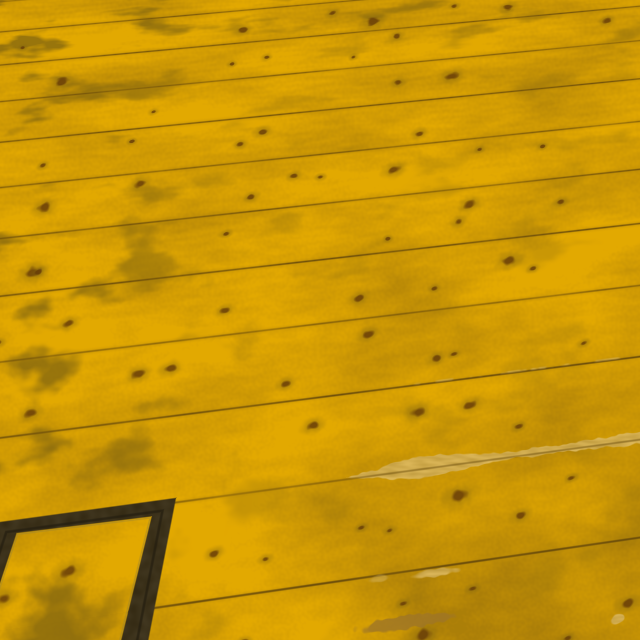
This texture is drawn by a Shadertoy shader. Its source:

```glsl
const vec3 PAINT = vec3(0.865, 0.645, 0.008);
const vec3 SHADE = vec3(0.69, 0.51, 0.03);
const vec3 STAIN = vec3(0.50, 0.39, 0.06);
const vec3 SEAM = vec3(0.43, 0.31, 0.04);
const vec3 KNOT = vec3(0.40, 0.23, 0.03);
const vec3 BARE_WOOD = vec3(0.82, 0.68, 0.33);
const vec3 FRAME = vec3(0.23, 0.19, 0.10);

vec2 hash2(vec2 p) {
    vec3 q = fract(vec3(p.xyx) * vec3(0.1031, 0.1030, 0.0973));
    q += dot(q, q.yzx + 33.33);
    return fract((q.xx + q.yz) * q.zy);
}

float cornerDot(vec2 cell, vec2 f, vec2 corner) {
    float angle = 6.2832 * hash2(cell + corner + 71.0).x;
    return dot(vec2(cos(angle), sin(angle)), f - corner);
}

float gradientNoise(vec2 p) {
    vec2 i = floor(p), f = fract(p);
    vec2 u = f * f * f * (f * (f * 6.0 - 15.0) + 10.0);
    float low = mix(cornerDot(i, f, vec2(0, 0)), cornerDot(i, f, vec2(1, 0)), u.x);
    float high = mix(cornerDot(i, f, vec2(0, 1)), cornerDot(i, f, vec2(1, 1)), u.x);
    return mix(low, high, u.y);
}

float fbm(vec2 p) {
    float sum = 0.0, gain = 1.0;
    for (int i = 0; i < 4; i++) {
        sum += gain * gradientNoise(p);
        p = p * 2.03 + 17.3;
        gain *= 0.5;
    }
    return sum;
}

// Coverage of a shape from its signed distance
float fill(float d, float blur) { return 1.0 - smoothstep(-blur, blur, d); }

float edgeDistance(vec2 p, vec2 a, vec2 b) {
    vec2 e = normalize(b - a);
    return dot(p - a, vec2(e.y, -e.x));
}

float quadDistance(vec2 p, vec2 a, vec2 b, vec2 c, vec2 d) {
    return max(max(edgeDistance(p, a, b), edgeDistance(p, b, c)),
               max(edgeDistance(p, c, d), edgeDistance(p, d, a)));
}

// Ragged sliver lying along the boards
float chip(vec2 p, vec2 center, vec2 size, float blur) {
    vec2 q = p - center;
    q.y += 0.14 * q.x;
    float ragged = 0.5 * gradientNoise(p * 70.0);
    return fill((length(q / size) - 1.0 + ragged) * size.y, blur);
}

// Knots: x = dark core, y = soft halo
vec2 knots(vec2 board, float density, float depth, float seed) {
    vec2 q = vec2(board.x * 6.0 + 0.37 * seed, board.y);
    vec2 cell = floor(q);
    vec2 place = hash2(cell + seed * 19.0 + 40.0);
    vec2 kind = hash2(cell + seed * 53.0 + 90.0);
    vec2 d = (fract(q) - mix(vec2(0.22), vec2(0.78), place)) / vec2(6.0, density);
    d.y += 0.12 * d.x;
    float radius = mix(0.003, 0.0085, kind.y * kind.y) * mix(0.8, 1.15, depth);
    float r = length(d * vec2(0.75, 1.1)) / radius;
    r += 0.6 * gradientNoise(board * vec2(90.0, 9.0));
    return step(kind.x, 0.42) * vec2(1.0 - smoothstep(0.5, 1.4, r), 1.0 - smoothstep(0.6, 3.2, r));
}

void mainImage(out vec4 fragColor, in vec2 fragCoord) {
    vec2 uv = fragCoord / iResolution.xy;
    vec2 p = vec2(uv.x, 1.0 - uv.y);
    float blur = max(1.0 / iResolution.y, 0.0015);

    // Board coordinates in perspective; seams lie on whole numbers
    float depth = (p.y + 0.086 * p.x) / (1.0 - 0.06 * p.x);
    float row = 21.16 - 22.08 / (depth + 0.9935);
    float density = 22.08 / pow(depth + 0.9935, 2.0);
    vec2 board = vec2(p.x, row);
    float seamId = round(row);
    float seamOffset = (row - seamId) / density;

    // Hatch outlines
    float outer = quadDistance(p, vec2(-0.003, 0.816), vec2(0.275, 0.778), vec2(0.222, 1.05), vec2(-0.08, 1.05));
    float inner = quadDistance(p, vec2(0.026, 0.833), vec2(0.237, 0.807), vec2(0.177, 1.05), vec2(-0.046, 1.05));

    // Uneven paint, with a worn lower right corner
    float worn = smoothstep(8.7, 9.2, row) * smoothstep(0.35, 0.75, p.x);
    float edgeWear = smoothstep(7.9, 9.0, row) * smoothstep(0.45, 0.8, p.x);
    float tone = 0.16 + 0.75 * fbm(board * vec2(4.0, 0.9)) + 0.35 * worn + 0.22 * edgeWear;
    tone += 0.16 * (hash2(vec2(floor(row) + 30.0, 5.0)).x - 0.5);
    tone += 0.22 * gradientNoise(board * vec2(22.0, 9.0)) + 0.16 * gradientNoise(p * 170.0);
    vec3 color = mix(PAINT, SHADE, clamp(tone, -0.12, 1.1));

    // Olive stains, densest at the left and the top
    float zone = 0.25 + 0.6 * smoothstep(0.45, 0.0, p.x) + 0.3 * smoothstep(0.12, 0.0, p.y);
    float stain = smoothstep(0.12, 0.6, fbm(board * vec2(6.5, 1.25) + 8.0));
    color = mix(color, STAIN, min(0.75, stain * zone));

    // Seams
    float seamNoise = gradientNoise(vec2(p.x * 9.0, seamId * 3.7));
    float strength = mix(0.5, 0.95, hash2(vec2(seamId + 60.0, 11.0)).y) + 0.4 * seamNoise;
    float outside = smoothstep(-blur, blur, inner);
    float seam = fill(abs(seamOffset) - mix(0.0008, 0.0017, depth), blur);
    color = mix(color, SHADE, 0.35 * outside * fill(abs(seamOffset) - 0.003, 0.004));
    color = mix(color, SEAM, clamp(strength, 0.2, 1.0) * seam * outside);

    // Knots
    for (int i = 0; i < 2; i++) {
        vec2 knot = knots(board, density, depth, float(i));
        color = mix(color, STAIN, 0.4 * knot.y);
        color = mix(color, KNOT, 0.8 * knot.x);
    }

    // Paint flaked off along two seams
    float ragged = gradientNoise(vec2(p.x * 28.0, seamId)) + 0.5 * gradientNoise(p * 85.0);
    float flake = smoothstep(0.53, 0.65, p.x) * mix(0.017, 0.006, smoothstep(0.66, 0.8, p.x));
    flake += 0.004 * smoothstep(0.85, 1.0, p.x) + 0.006 * ragged;
    float bare = step(0.54, p.x) * step(abs(seamId - 9.0), 0.1) * fill(abs(seamOffset + 0.003) - flake, blur);
    float hairline = smoothstep(0.6, 0.7, p.x) * step(abs(seamId - 8.0), 0.1);
    hairline *= smoothstep(-0.1, 0.25, ragged) * fill(abs(seamOffset + 0.002) - 0.0018, blur);
    bare = max(bare, 0.65 * hairline);

    // Loose chips
    bare = max(bare, chip(p, vec2(0.68, 0.895), vec2(0.032, 0.006), blur));
    bare = max(bare, 0.6 * chip(p, vec2(0.593, 0.904), vec2(0.016, 0.005), blur));
    bare = max(bare, chip(p, vec2(0.964, 0.967), vec2(0.010, 0.008), blur));
    vec3 wood = BARE_WOOD + 0.10 * gradientNoise(p * vec2(40.0, 160.0));
    color = mix(color, wood, 0.92 * bare);
    color = mix(color, vec3(0.62, 0.46, 0.15), 0.8 * chip(p, vec2(0.63, 0.973), vec2(0.07, 0.011), blur));
    color = mix(color, SEAM, 0.5 * seam * bare);

    // Hatch frame with a groove and a lit inner lip
    vec3 metal = FRAME + 0.05 * gradientNoise(p * 60.0);
    metal = mix(metal, 0.6 * FRAME, 0.7 * fill(abs(outer + 0.017) - 0.002, blur));
    color = mix(color, metal, fill(max(outer, -inner), blur));
    color = mix(color, vec3(0.62, 0.52, 0.18), 0.55 * fill(abs(inner + 0.002) - 0.001, blur));

    fragColor = vec4(clamp(color, 0.0, 1.0), 1.0);
}
```
